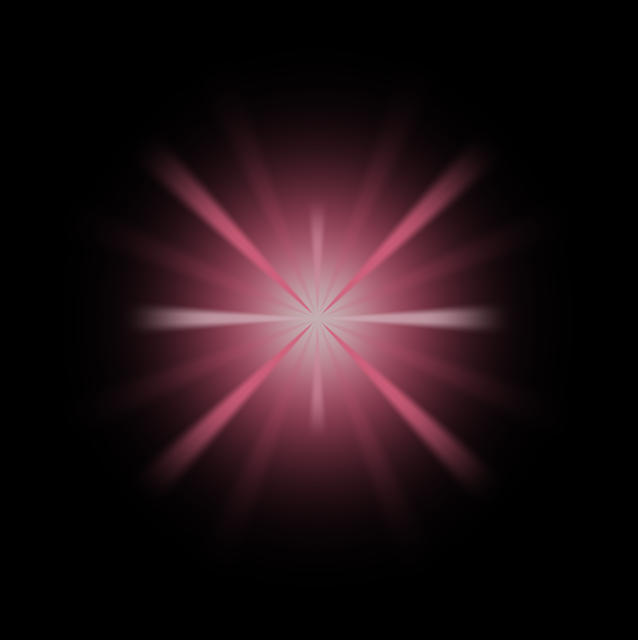
Give the GLSL for this background, as a Shadertoy shader.

```glsl
// Soft pink starburst with a pale core and tapering rays on black
#define CENTER vec2(0.4975, 0.5025)
#define GLOW_RADIUS 0.22
#define CORE_RADIUS 0.10
#define RAY_HALF_ANGLE 0.085
#define PINK vec3(0.78, 0.32, 0.44)
#define PALE vec3(0.76, 0.68, 0.69)
#define ROSE vec3(0.82, 0.37, 0.48)
#define SILVER vec3(0.80, 0.66, 0.70)
#define BLUSH vec3(0.80, 0.53, 0.61)

const float EIGHTH_TURN = 0.785398;

// Wedge around one axis: soft sides, fading between two radii
float ray(float angle, float axis, float radius, float fadeStart, float fadeEnd) {
    float offset = abs(angle - axis);
    float side = 1.0 - smoothstep(RAY_HALF_ANGLE * 0.25, RAY_HALF_ANGLE * 1.25, offset);
    float reach = 1.0 - smoothstep(fadeStart, fadeEnd, radius);
    return side * reach * smoothstep(0.0, 0.025, radius);
}

// Round glow, shifting from a pale core to pink, slightly taller than wide
vec3 glow(vec2 p) {
    float radius = length(p * vec2(1.03, 0.98));
    float falloff = exp(-pow(radius / GLOW_RADIUS, 2.6));
    float core = exp(-pow(radius / CORE_RADIUS, 2.0));
    return mix(PINK, PALE, core) * falloff;
}

void mainImage(out vec4 fragColor, in vec2 fragCoord) {
    vec2 p = (fragCoord - CENTER * iResolution.xy) / iResolution.y;
    float radius = length(p);

    // Fold into one quadrant so each ray is mirrored
    float angle = atan(abs(p.y), abs(p.x) + 1e-6);
    vec3 color = glow(p);

    // Faint rays between the main axes
    for (int i = 0; i < 2; i++) {
        float axis = EIGHTH_TURN * (float(i) + 0.5);
        color = mix(color, PINK, 0.17 * ray(angle, axis, radius, 0.10, 0.45));
    }

    // Diagonal, horizontal and vertical rays
    color = mix(color, ROSE, 0.88 * ray(angle, EIGHTH_TURN, radius, 0.15, 0.40));
    color = mix(color, SILVER, 0.82 * ray(angle, 0.0, radius, 0.16, 0.31));
    color = mix(color, BLUSH, 0.65 * ray(angle, 2.0 * EIGHTH_TURN, radius, 0.11, 0.195));

    fragColor = vec4(color, 1.0);
}
```
